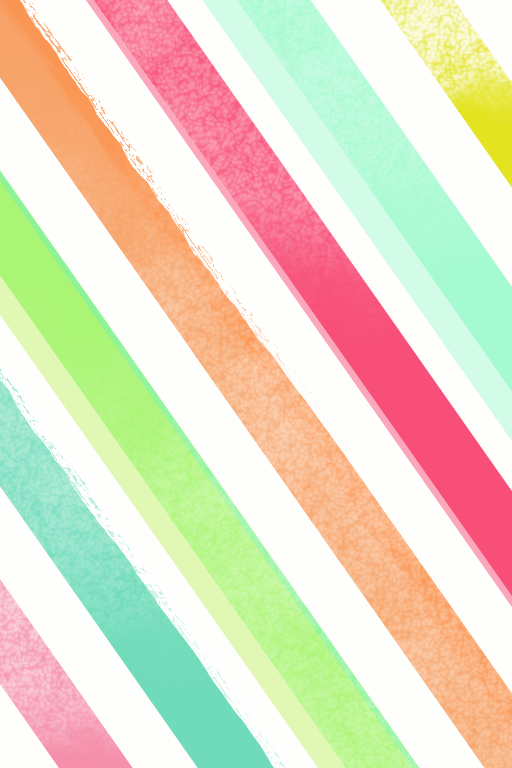
Reproduce this pattern procedurally as a Shadertoy shader.

```glsl
// Seven diagonal watercolour stripes with pale offset borders, dry-brush edges and speckled wear.

// Lengths are fractions of the canvas height; stripe positions are measured along the top edge.
const float SLOPE = 1.425;
const float PERIOD = 0.1867;
const float FIRST_CENTRE = -0.577;
const float HALF_WIDTH = 0.048;
const float SLIVER_WIDTH = 0.010;
const float FLECK_REACH = 0.015;
const float GRAIN_SCALE = 170.0;
const float MOTTLE_SCALE = 65.0;
const float BLOTCH_SCALE = 17.0;

const int COUNT = 7;
const int TEAL = 1;
const int GREEN = 2;
const int ORANGE = 3;

const vec3 PAPER = vec3(0.995, 0.995, 0.99);
const vec3 SLIVER_TINT = vec3(0.50, 0.95, 0.66);
const vec3 DEEP_ORANGE = vec3(0.98, 0.59, 0.33);

// Stripe colours, from lower left to upper right.
const vec3 PAINT[COUNT] = vec3[COUNT](
    vec3(0.96, 0.56, 0.67), vec3(0.44, 0.86, 0.73), vec3(0.67, 0.96, 0.46),
    vec3(0.97, 0.64, 0.41), vec3(0.97, 0.31, 0.47), vec3(0.65, 0.98, 0.82),
    vec3(0.89, 0.89, 0.12));

// Per stripe: depth of the worn zone, its reach, its strength, width of the pale border.
const vec4 FINISH[COUNT] = vec4[COUNT](
    vec4(0.81, 0.20, 0.60, 0.0),   vec4(0.58, 0.30, 0.38, 0.0),
    vec4(0.85, 0.48, 0.32, 0.036), vec4(0.70, 0.62, 0.42, 0.0),
    vec4(0.13, 0.30, 0.42, 0.010), vec4(0.06, 0.30, 0.34, 0.045),
    vec4(0.03, 0.13, 0.95, 0.0));

vec2 hash2(vec2 p) {
    return fract(sin(vec2(dot(p, vec2(127.1, 311.7)), dot(p, vec2(269.5, 183.3)))) * 43758.5);
}

// Distance to the nearest scattered point.
float cellular(vec2 p) {
    vec2 cell = floor(p), local = fract(p);
    float nearest = 2.0;
    for (int y = -1; y <= 1; y++)
        for (int x = -1; x <= 1; x++) {
            vec2 offset = vec2(x, y);
            nearest = min(nearest, length(offset + hash2(cell + offset) - local));
        }
    return nearest;
}

// Soft blotches, roughly -1 to 1.
float layeredSines(vec2 p) {
    float sum = 0.0, gain = 0.6;
    for (int i = 0; i < 4; i++) {
        sum += gain * sin(p.x + 1.4 * sin(p.y)) * cos(0.8 * p.y + sin(p.x));
        p = mat2(1.5, 1.1, -1.1, 1.5) * p + 2.7;
        gain *= 0.55;
    }
    return sum;
}

float band(float x, float low, float high, float blur) {
    return smoothstep(low - blur, low + blur, x) * (1.0 - smoothstep(high - blur, high + blur, x));
}

// How much paper shows through the paint.
float wearAmount(vec2 uv, vec4 finish) {
    float blotch = layeredSines(uv * BLOTCH_SCALE);
    float distanceFromZone = abs(1.0 - uv.y - finish.x + 0.05 * blotch);
    float zone = 1.0 - smoothstep(0.35 * finish.y, finish.y, distanceFromZone);
    vec2 warped = uv + 0.004 * layeredSines(uv.yx * 60.0);
    float grain = 1.0 - smoothstep(0.15, 0.75, cellular(warped * GRAIN_SCALE));
    float mottle = 1.0 - smoothstep(0.1, 0.8, cellular(warped * MOTTLE_SCALE));
    float texture0 = 0.22 + 0.42 * grain + 0.30 * mottle + 0.28 * blotch;
    return clamp(finish.z * zone * texture0, 0.0, 0.85);
}

void mainImage(out vec4 fragColor, in vec2 fragCoord) {
    vec2 uv = fragCoord / iResolution.y;
    float blur = 0.8 / iResolution.y;
    float depth = 1.0 - uv.y;

    // Nearest stripe and the signed offset from its centre.
    float position = uv.x - depth / SLOPE - FIRST_CENTRE;
    float index = clamp(floor(position / PERIOD + 0.5), 0.0, float(COUNT - 1));
    float across = position - index * PERIOD;
    int id = int(index);
    vec4 finish = FINISH[id];
    vec3 paint = PAINT[id];
    bool dryBrush = id == TEAL || id == ORANGE;

    // Upper edge: straight, or ragged with bristle flecks.
    float upper = HALF_WIDTH, lower = -HALF_WIDTH, flecks = 0.0;
    if (dryBrush) {
        float dryness = id == ORANGE ? 1.0 - smoothstep(0.30, 0.60, depth)
                                     : 1.0 - 0.6 * smoothstep(0.55, 0.90, depth);
        lower -= 0.006;
        float ragged = layeredSines(vec2(depth * 55.0, across * 60.0 + index));
        upper -= dryness * (0.009 + 0.005 * ragged) - 0.002;
        float bristle = cellular(vec2(depth * 45.0 + 4.0 * ragged, across * 300.0));
        flecks = smoothstep(0.52, 0.68, bristle) * dryness
               * band(across, upper, upper + FLECK_REACH, 2.0 * blur);
    }
    float body = band(across, lower, upper, blur);

    // Streaks and slivers of a second tint near the upper edge.
    if (id == ORANGE) {
        float streak = layeredSines(vec2(depth * 22.0, across * 130.0));
        paint = mix(paint, DEEP_ORANGE, smoothstep(0.008, 0.022, across + 0.010 * streak));
    }
    if (id == GREEN)
        paint = mix(paint, SLIVER_TINT, 0.65 * smoothstep(-blur, blur, across - upper + SLIVER_WIDTH));

    // Pale border, then worn paint on top.
    vec3 pale = mix(PAPER, PAINT[id], 0.5) + (id == GREEN ? vec3(0.05, -0.01, -0.02) : vec3(0.0));
    float border = finish.w > 0.0 ? band(across, lower - finish.w, lower, blur) : 0.0;
    vec3 colour = mix(PAPER, pale, border);
    vec3 worn = mix(paint, PAPER, wearAmount(uv, finish));
    colour = mix(colour, worn, max(body, 0.75 * flecks));
    fragColor = vec4(colour, 1.0);
}
```
